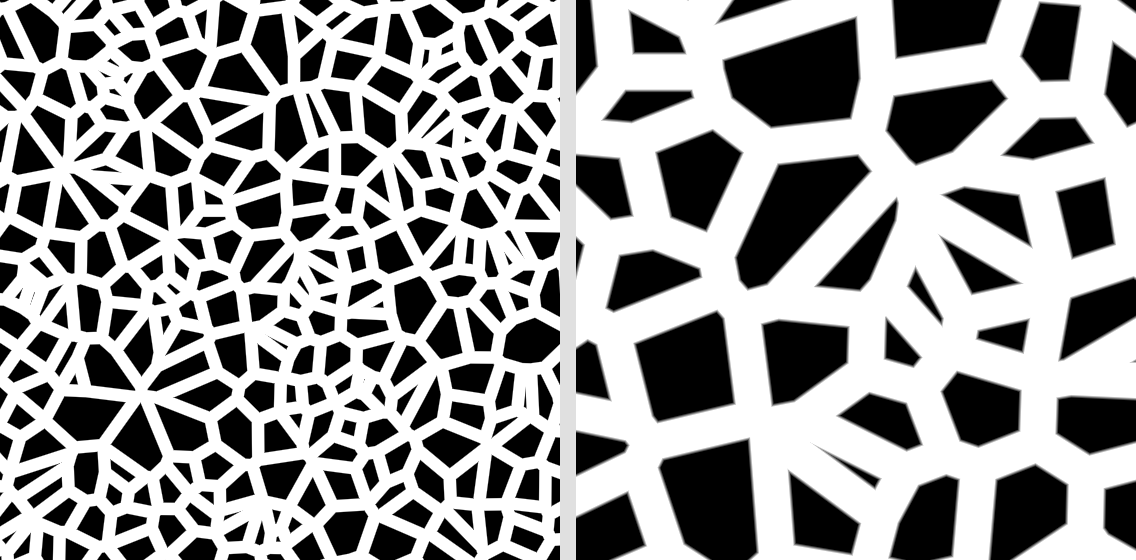
Left, the full canvas; right, a detail of the centre.
Write a three.js fragment shader that draws this pattern.

```glsl
// Black Voronoi cells parted by white bands of constant width.
// Sites are scattered unevenly: each block of a coarse grid holds a random
// number of them, and bands follow the exact distance to the cell borders.

varying vec2 vUv;

const float BLOCKS = 8.0;           // coarse blocks across the canvas
const int MAX_SITES = 6;            // most sites in one block
const float MIN_SITES = 2.0;        // fewest sites in one block
const float BAND_HALF_WIDTH = 0.0112;
const float EDGE_SOFTNESS = 0.0021;
const vec3 CELL_COLOR = vec3(0.0);
const vec3 BAND_COLOR = vec3(1.0);

// Sine-free hash: three random values from three coordinates
vec3 hash3(vec3 p) {
  p = fract(p * vec3(0.1031, 0.1030, 0.0973));
  p += dot(p, p.yxz + 33.33);
  return fract((p.xxy + p.yxx) * p.zyx);
}

float siteCount(vec2 block) {
  float choices = float(MAX_SITES) - MIN_SITES + 1.0;
  return MIN_SITES + floor(choices * hash3(vec3(block + 41.0, 3.0)).x);
}

vec2 sitePosition(vec2 block, int index) {
  return block + hash3(vec3(block + 41.0, float(index) * 13.0 + 17.0)).xy;
}

// Site closest to p, in block units
vec2 nearestSite(vec2 p) {
  vec2 home = floor(p);
  vec2 nearest = home;
  float best = 1e3;
  for (int y = -1; y <= 1; y++) {
    for (int x = -1; x <= 1; x++) {
      vec2 block = home + vec2(float(x), float(y));
      float count = siteCount(block);
      for (int i = 0; i < MAX_SITES; i++) {
        if (float(i) >= count) break;
        vec2 site = sitePosition(block, i);
        vec2 offset = site - p;
        float d = dot(offset, offset);
        if (d < best) {
          best = d;
          nearest = site;
        }
      }
    }
  }
  return nearest;
}

// Distance from p to the closest bisector between its site and the others
float borderDistance(vec2 p, vec2 own) {
  vec2 home = floor(p);
  float border = 1e3;
  for (int y = -1; y <= 1; y++) {
    for (int x = -1; x <= 1; x++) {
      vec2 block = home + vec2(float(x), float(y));
      float count = siteCount(block);
      for (int i = 0; i < MAX_SITES; i++) {
        if (float(i) >= count) break;
        vec2 site = sitePosition(block, i);
        vec2 across = site - own;
        float gap = length(across);
        if (gap > 1e-4) {
          border = min(border, dot(0.5 * (own + site) - p, across / gap));
        }
      }
    }
  }
  return border;
}

// Linear coverage ramp centred on the given edge
float coverage(float d, float edge, float softness) {
  return clamp((d - edge) / softness + 0.5, 0.0, 1.0);
}

void main() {
  vec2 p = vUv * BLOCKS;
  float d = borderDistance(p, nearestSite(p)) / BLOCKS;
  float inside = coverage(d, BAND_HALF_WIDTH, EDGE_SOFTNESS);
  gl_FragColor = vec4(mix(BAND_COLOR, CELL_COLOR, inside), 1.0);
}
```
